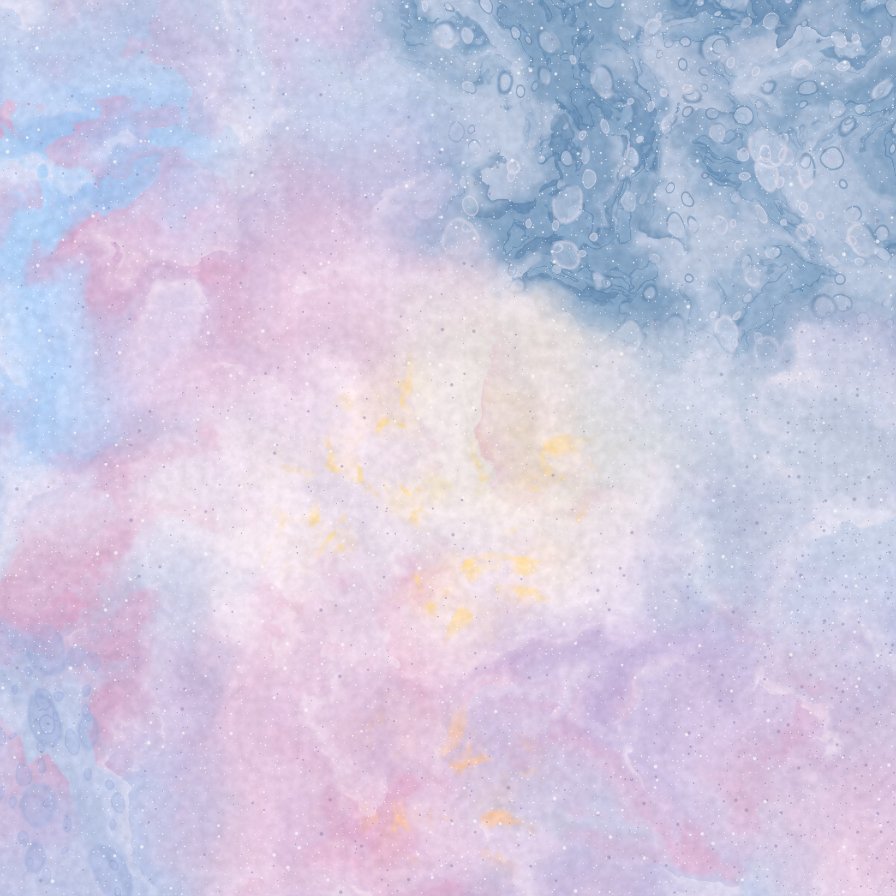
Give the GLSL for this background, as a three.js fragment shader.

```glsl
const vec3 PERIWINKLE = vec3(0.76, 0.80, 0.91);
const vec3 SKY = vec3(0.70, 0.83, 0.98);
const vec3 MIST = vec3(0.77, 0.81, 0.88);
const vec3 LILAC = vec3(0.83, 0.74, 0.88);
const vec3 PINK = vec3(0.90, 0.77, 0.87);
const vec3 ROSE = vec3(0.89, 0.63, 0.76);
const vec3 PEARL = vec3(0.95, 0.90, 0.94);
const vec3 CREAM = vec3(0.95, 0.92, 0.88);
const vec3 GOLD = vec3(1.0, 0.86, 0.58);
const vec3 APRICOT = vec3(0.98, 0.78, 0.64);
const vec3 STEEL = vec3(0.50, 0.63, 0.76);
const vec3 INK = vec3(0.32, 0.49, 0.65);
const vec3 FOAM = vec3(0.77, 0.81, 0.89);
const vec3 POOL = vec3(0.63, 0.69, 0.86);
const vec3 SPECK = vec3(0.56, 0.52, 0.70);
const float WARP = 0.14;      // large drift of the washes
const float FRAY = 0.05;      // raggedness of their edges
const float MOTTLE = 0.055;   // fine paint texture
const float BILLOW = 0.10;    // light and dark of the clouds
const float STAR_DENSITY = 0.35;
varying vec2 vUv;

vec2 hash2(vec2 p) {
  vec3 q = fract(p.xyx * vec3(0.1031, 0.1030, 0.0973));
  q += dot(q, q.yzx + 33.33);
  return fract((q.xx + q.yz) * q.zy);
}
float corner(vec2 cell, vec2 f, vec2 o) {
  return dot(hash2(cell + o) * 2.0 - 1.0, f - o);
}
float gradientNoise(vec2 p) {
  vec2 i = floor(p), f = p - i;
  vec2 u = f * f * f * (f * (f * 6.0 - 15.0) + 10.0);
  return mix(mix(corner(i, f, vec2(0, 0)), corner(i, f, vec2(1, 0)), u.x),
             mix(corner(i, f, vec2(0, 1)), corner(i, f, vec2(1, 1)), u.x), u.y);
}
float fbm(vec2 p) {
  float sum = 0.0, amp = 1.0;
  for (int i = 0; i < 5; i++) {
    sum += amp * gradientNoise(p);
    p = mat2(1.6, 1.2, -1.2, 1.6) * p + 17.3;
    amp *= 0.5;
  }
  return sum;
}
// Soft ellipse, half covered at its radius
float wash(vec2 p, vec2 centre, vec2 radius, float softness) {
  return 1.0 - smoothstep(1.0 - softness, 1.0 + softness, length((p - centre) / radius));
}
// Crease: crisp on one side, fading on the other
float fold(float n) {
  return smoothstep(0.0, 0.04, n) * exp(-5.0 * max(n, 0.0));
}
// Scattered ovals: x is the fill, y the rim
vec2 bubbles(vec2 p, float density) {
  vec2 cover = vec2(0.0);
  for (int i = 0; i < 9; i++) {
    vec2 id = floor(p) + vec2(mod(float(i), 3.0), floor(float(i) / 3.0)) - 1.0;
    vec2 h = hash2(id), k = hash2(id + 71.3), d = p - id - 0.15 - 0.7 * h;
    float a = 0.6 + 1.5 * k.x;
    d = mat2(cos(a), -sin(a), sin(a), cos(a)) * d * vec2(1.0, 1.0 + 0.6 * h.y);
    float edge = length(d) - 0.15 - 0.33 * k.x * h.x;
    cover = max(cover, step(k.y, density) * vec2(1.0 - smoothstep(-0.06, 0.02, edge),
                                                 1.0 - smoothstep(0.0, 0.07, abs(edge))));
  }
  return cover;
}
float specks(vec2 p, float density) {
  vec2 id = floor(p), k = hash2(id + 9.7);
  float size = 0.04 + 0.14 * k.x * k.x;
  float d = length(p - id - 0.25 - 0.5 * hash2(id));
  return step(k.y, density) * (1.0 - smoothstep(0.4 * size, size + 0.07, d));
}

void main() {
  vec2 p = vUv;
  vec2 drift = vec2(fbm(p * 3.0 + 4.1), fbm(p * 3.0 + 31.7));
  vec2 fray = vec2(fbm(p * 10.0 + 8.3), fbm(p * 10.0 + 52.9));
  vec2 q = p + WARP * drift + FRAY * fray;
  float cloud = fbm(q * 4.0 + 12.0), detail = fbm(q * 13.0 + 3.0), grain = fbm(p * 95.0);
  // Broad washes
  vec3 col = mix(PERIWINKLE, LILAC, 0.6 * smoothstep(-0.1, 0.4, cloud));
  col = mix(col, SKY, 0.9 * wash(q, vec2(0.07, 0.73), vec2(0.13, 0.23), 0.5));
  col = mix(col, MIST, 0.8 * wash(q, vec2(0.83, 0.53), vec2(0.24, 0.17), 0.7));
  col = mix(col, PINK, 0.85 * wash(q, vec2(0.35, 0.58), vec2(0.19, 0.21), 0.6));
  col = mix(col, PINK, 0.9 * wash(q, vec2(0.43, 0.15), vec2(0.20, 0.22), 0.5));
  col = mix(col, PEARL, 0.95 * wash(q, vec2(0.38, 0.39), vec2(0.29, 0.13), 0.6));
  col = mix(col, CREAM, 0.8 * wash(q, vec2(0.57, 0.56), vec2(0.12, 0.14), 0.7));
  col = mix(col, LILAC, 0.7 * wash(q, vec2(0.74, 0.20), vec2(0.15, 0.11), 0.5));
  col = mix(col, PINK, 0.6 * wash(q, vec2(0.97, 0.12), vec2(0.16, 0.16), 0.6));
  // Billows, rose folds, pale wisps
  col += BILLOW * vec3(1.0, 0.9, 0.5) * fbm(q * 6.0 + 77.0);
  float roseArea = 1.0 - smoothstep(0.85, 1.35, p.x + p.y);
  float rosePatch = smoothstep(-0.1, 0.3, fbm(p * 4.0 + 63.0));
  col = mix(col, ROSE, 0.7 * roseArea * rosePatch * fold(cloud + 0.04));
  col = mix(col, ROSE, 0.5 * roseArea * smoothstep(0.08, 0.5, fbm(q * 5.0 + 37.0)));
  col = mix(col, PEARL, 0.6 * fold(0.1 - fbm(q * 5.0 + 90.0)) * smoothstep(-0.1, 0.3, detail));
  // Gold and apricot flakes
  float flake = smoothstep(0.08, 0.4, fbm(p * 27.0 + 5.0 * drift)) * smoothstep(-0.2, 0.2, fray.x);
  flake += 0.25 * smoothstep(-0.1, 0.3, fray.x);
  col = mix(col, GOLD, 0.8 * flake * wash(p, vec2(0.49, 0.44), vec2(0.16, 0.14), 0.5));
  col = mix(col, APRICOT, 0.7 * flake * wash(p, vec2(0.49, 0.11), vec2(0.11, 0.09), 0.5));
  // Marbled ink with veins and bubbles
  float marble = wash(q, vec2(0.78, 0.91), vec2(0.34, 0.30), 0.15);
  float depth = smoothstep(-0.4, 0.2, fbm(q * 7.0 + 44.0) + 0.3 * detail);
  float vein = fbm(q * 8.0 + 20.0);
  vec3 ink = mix(FOAM, STEEL, 0.1 + 0.85 * depth);
  ink = mix(ink, INK, 0.75 * fold(vein) * smoothstep(-0.15, 0.2, cloud + 0.5 * detail));
  ink = mix(ink, INK, 0.6 * (1.0 - smoothstep(0.0, 0.05, abs(detail - 0.1))) * depth);
  vec2 r = p + 0.03 * drift + 0.008 * fray;
  vec2 foam = max(bubbles(r * 17.0, 0.55), bubbles(r * 38.0 + 5.0, 0.45));
  ink = mix(ink, FOAM, (0.5 + 0.6 * detail) * foam.x);
  ink = mix(ink, mix(INK, PEARL, smoothstep(-0.15, 0.15, fray.y)), 0.5 * foam.y);
  col = mix(col, ink, 0.95 * marble);
  // Faint blue bubbles in the lower left
  vec2 cells = max(bubbles(r * 14.0 + 2.0, 0.8), bubbles(r * 34.0, 0.6));
  float pool = wash(q, vec2(0.05, 0.13), vec2(0.12, 0.14), 0.3);
  col = mix(col, POOL, pool * (0.15 + 0.3 * cells.x + 0.4 * cells.y));
  // Fine texture, specks and stars
  col += MOTTLE * (0.8 * detail + grain);
  float dusty = 0.04 + 0.2 * smoothstep(0.6, 1.0, p.x) * (1.0 - marble);
  col = mix(col, SPECK, 0.5 * max(specks(p * 80.0, dusty), specks(p * 140.0 + 6.0, dusty)));
  float stars = max(specks(p * 80.0 + 3.0, 0.3 * STAR_DENSITY), 0.7 * specks(p * 150.0, STAR_DENSITY));
  gl_FragColor = vec4(clamp(mix(col, vec3(0.98), 0.75 * stars), 0.0, 1.0), 1.0);
}
```
